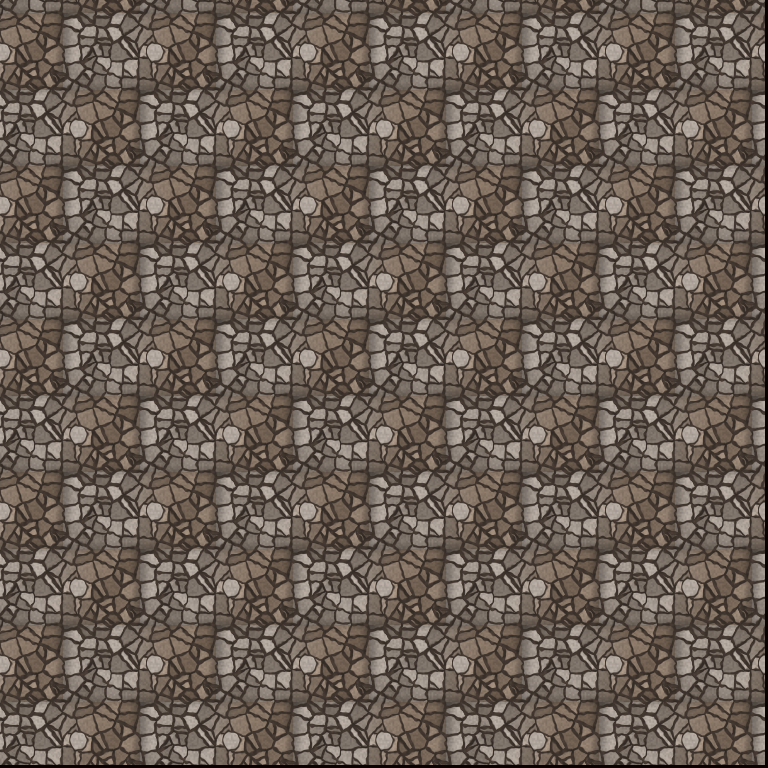
Write a Shadertoy shader that draws this texture.

```glsl
// Crushed-stone paving: angular pale shards set in dark mortar.
// A wide tile of periodic Voronoi stones, some split by a crack, is laid in
// brick fashion (odd rows shifted by half a tile) with soft dirt at the seams.

#define TILES_ACROSS 5.0
#define TILE_CELLS vec2(10.0, 5.0)
#define TILE_PHASE vec2(0.415, 0.83)
#define BORDER 0.0039
#define GAP 0.085
#define CRACKED 0.5
#define MORTAR vec3(0.225, 0.188, 0.163)
#define STONE_DARK vec3(0.41, 0.37, 0.335)
#define STONE_LIGHT vec3(0.69, 0.65, 0.615)
#define BROWN_TINT vec3(1.05, 0.98, 0.91)
#define EDGE_BLACK vec3(0.03, 0.01, 0.01)

vec2 hash22(vec2 p) {
    vec3 q = fract(p.xyx * vec3(0.1031, 0.1030, 0.0973));
    q += dot(q, q.yzx + 33.33);
    return fract((q.xx + q.yz) * q.zy);
}

// Folds a position into one tile of size n, shifting each row by half a tile.
vec2 wrapTile(vec2 p, vec2 n) {
    float row = floor(p.y / n.y);
    return mod(vec2(p.x + 0.5 * n.x * row, p.y), n);
}

vec2 cellHash(vec2 cell, vec2 n) {
    return hash22(floor(wrapTile(cell + 0.5, n)));
}

// Value noise that repeats with the tile; scale must be a whole number.
float tileNoise(vec2 p, float scale) {
    vec2 n = TILE_CELLS * scale;
    vec2 i = floor(p * scale), f = fract(p * scale);
    f = f * f * (3.0 - 2.0 * f);
    float low = mix(cellHash(i, n).x, cellHash(i + vec2(1, 0), n).x, f.x);
    float high = mix(cellHash(i + vec2(0, 1), n).x, cellHash(i + vec2(1, 1), n).x, f.x);
    return mix(low, high, f.y);
}

vec2 stoneCentre(vec2 cell) {
    return cell + 0.08 + 0.84 * cellHash(cell, TILE_CELLS);
}

// Returns the distance to the stone's edge, and two random values of the stone.
vec3 shards(vec2 p) {
    vec2 base = floor(p), home = base, toHome = vec2(0.0);
    float nearest = 1e3;
    for (int y = -1; y <= 1; y++)
    for (int x = -1; x <= 1; x++) {
        vec2 cell = base + vec2(x, y);
        vec2 d = stoneCentre(cell) - p;
        if (dot(d, d) < nearest) {
            nearest = dot(d, d);
            toHome = d;
            home = cell;
        }
    }
    float edge = 1e3;
    for (int y = -2; y <= 2; y++)
    for (int x = -2; x <= 2; x++) {
        vec2 d = stoneCentre(home + vec2(x, y)) - p;
        vec2 across = d - toHome;
        if (x != 0 || y != 0)
            edge = min(edge, dot(0.5 * (toHome + d), normalize(across)));
    }
    vec2 rnd = hash22(floor(wrapTile(home + 0.5, TILE_CELLS)) + 71.0);
    // Crack through the stone; each side gets its own tone.
    if (rnd.y < CRACKED) {
        float angle = 6.2832 * fract(rnd.x * 7.3);
        float side = dot(toHome, vec2(cos(angle), sin(angle))) + 0.06;
        edge = min(edge, abs(side));
        rnd.x = fract(rnd.x + 0.37 * step(0.0, side));
    }
    return vec3(edge, rnd);
}

void mainImage(out vec4 fragColor, in vec2 fragCoord) {
    vec2 uv = fragCoord / iResolution.xy;
    vec2 area = (uv - vec2(0.0, BORDER)) / (1.0 - BORDER);
    vec2 p = (area * TILES_ACROSS * vec2(1.0, 2.0) - TILE_PHASE) * TILE_CELLS;
    vec2 t = wrapTile(p, TILE_CELLS) / TILE_CELLS;
    float pixel = TILES_ACROSS * TILE_CELLS.x / iResolution.y;
    float soft = max(0.05, 0.7 * pixel);

    // Stones with chipped outlines and uneven mortar width
    float rough = tileNoise(p, 4.0), grain = tileNoise(p, 9.0);
    vec3 shard = shards(p + 0.12 * (vec2(rough, tileNoise(p + 3.0, 4.0)) - 0.5));
    float gap = GAP * (0.7 + 0.8 * fract(shard.z * 5.7)) + 0.05 * (rough - 0.5);
    float mask = smoothstep(gap - soft, gap + soft, shard.x);
    vec3 stone = mix(STONE_DARK, STONE_LIGHT, shard.y);

    // One large pale pebble in every tile
    vec2 toPebble = (t - vec2(0.6, 0.49)) * TILE_CELLS;
    float pebble = length(toPebble * vec2(1.0, 0.92)) - 0.53 + 0.16 * (rough - 0.5);
    mask *= smoothstep(0.1 - soft, 0.1 + soft, pebble);
    float pebbleMask = 1.0 - smoothstep(-soft, soft, pebble);

    // Pale left half, brown and dim right half, dirt along the seams
    float dim = smoothstep(0.4, 0.75, t.x);
    float light = mix(1.05, 0.84 + 0.1 * t.y, dim);
    vec2 seam = min(t, 1.0 - t);
    float clean = mix(0.74, 1.0, smoothstep(0.0, 0.08, seam.x))
                * mix(0.84, 1.0, smoothstep(0.0, 0.1, seam.y));
    stone *= light * clean * mix(vec3(1.0), BROWN_TINT, dim);

    vec3 color = mix(MORTAR * (0.85 + 0.4 * rough), stone, mask);
    color = mix(color, STONE_LIGHT, pebbleMask);
    color *= 0.92 + 0.16 * grain;

    // Thin black strip at the right and bottom
    float inside = min(uv.y, 1.0 - uv.x) - BORDER;
    color = mix(EDGE_BLACK, color, clamp(0.5 + inside * iResolution.y, 0.0, 1.0));
    fragColor = vec4(color, 1.0);
}
```
